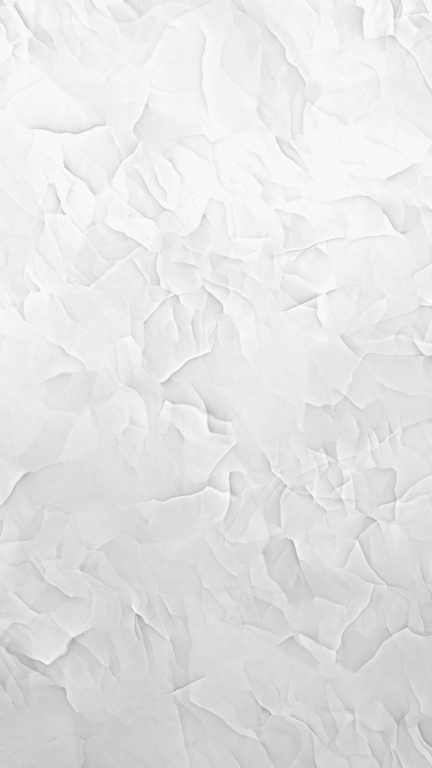
Reproduce this texture procedurally as a WebGL 1 fragment shader.

```glsl
precision highp float;
uniform vec2 u_resolution;

float hash(vec2 p) {
  vec3 q = fract(vec3(p.xyx) * 0.1031);
  q += dot(q, q.yzx + 33.33);
  return fract((q.x + q.y) * q.z);
}

vec2 hash2(vec2 p) {
  return vec2(hash(p), hash(p + 57.3));
}

float noise(vec2 p) {
  vec2 i = floor(p);
  vec2 f = fract(p);
  f = f * f * (3.0 - 2.0 * f);
  return mix(mix(hash(i), hash(i + vec2(1, 0)), f.x),
             mix(hash(i + vec2(0, 1)), hash(i + vec2(1, 1)), f.x), f.y);
}

float fbm(vec2 p) {
  float sum = 0.0;
  float amp = 0.5;
  for (int i = 0; i < 5; i++) {
    sum += amp * noise(p);
    p = mat2(1.6, 1.2, -1.2, 1.6) * p + 7.1;
    amp *= 0.5;
  }
  return sum;
}

mat2 turn(float a) {
  return mat2(cos(a), sin(a), -sin(a), cos(a));
}

// Paper folded into Voronoi facets: x = facet tone, y = crease shading
vec2 folds(vec2 p, float width, float blur) {
  vec2 cell = floor(p);
  vec2 nearest = vec2(0.0);
  vec2 toNearest = vec2(8.0);
  for (int j = -1; j <= 1; j++) {
    for (int i = -1; i <= 1; i++) {
      vec2 id = cell + vec2(i, j);
      vec2 r = id + hash2(id) - p;
      if (dot(r, r) < dot(toNearest, toNearest)) {
        toNearest = r;
        nearest = id;
      }
    }
  }
  float edge = 8.0;
  float crease = 0.0;
  for (int j = -2; j <= 2; j++) {
    for (int i = -2; i <= 2; i++) {
      vec2 id = nearest + vec2(i, j);
      vec2 r = id + hash2(id) - p;
      vec2 across = r - toNearest;
      if (dot(across, across) > 0.0001) {
        vec2 n = normalize(across);
        float d = dot(0.5 * (r + toNearest), n);
        edge = min(edge, d);
        // Each fold shared by two facets is a ridge or a valley
        float bend = hash(id + nearest + 11.7) * 2.0 - 1.0;
        float profile = exp(-d / width) + 0.16 * exp(-d / (width * 5.0));
        crease += bend * abs(bend) * n.y * profile * smoothstep(0.0, blur, d);
      }
    }
  }
  vec2 tilt = hash2(nearest + 3.9) - 0.5;
  float tone = hash(nearest + 21.0) - 0.5 - 1.3 * dot(tilt, toNearest);
  return vec2(tone * smoothstep(0.0, blur * 5.0, edge), crease);
}

void main() {
  vec2 p = gl_FragCoord.xy / u_resolution.x;
  float height = gl_FragCoord.y / u_resolution.y;

  // Fold lines wander gently and crumple a little
  vec2 q = p + 0.09 * (vec2(noise(p * 4.0), noise(p * 4.0 + 31.0)) - 0.5);
  q += 0.035 * (vec2(noise(p * 13.0), noise(p * 13.0 + 9.0)) - 0.5);
  q += 0.008 * (vec2(noise(p * 45.0), noise(p * 45.0 + 9.0)) - 0.5);

  // Long axes: falling, rising, steeply falling and nearly upright
  vec2 broad = folds(turn(0.75) * q * vec2(2.8, 4.2), 0.022, 0.009);
  vec2 middle = folds(turn(-0.4) * q * vec2(6.0, 8.5) + 13.0, 0.038, 0.018);
  vec2 small = folds(turn(0.9) * q * vec2(9.5, 16.0) + 29.0, 0.075, 0.035);
  vec2 fine = folds(turn(1.45) * q * vec2(15.0, 25.0) + 41.0, 0.12, 0.07);

  // Creases fade in and out, and small ones gather in patches
  float fade = smoothstep(0.35, 0.75, noise(p * 9.0 + 5.0));
  float gather = smoothstep(0.35, 0.7, noise(p * 7.0 + 63.0));
  float patches = smoothstep(0.36, 0.62, fbm(p * 4.5 + 17.0));

  float light = mix(0.798, 0.947, smoothstep(-0.1, 0.78, height));
  light += 0.07 * (fbm(p * 3.0 + 3.0) - 0.48);
  light += 0.030 * broad.x + 0.026 * middle.x * gather;
  light += 0.028 * patches * small.x + 0.026 * patches * fine.x;

  // Rotated frames give each layer its own side light
  float crease = 0.17 * broad.y * (0.08 + 0.92 * fade)
               + 0.19 * middle.y * (0.06 + 0.94 * gather)
               + 0.19 * small.y * (0.15 + 0.85 * patches)
               + 0.14 * fine.y * (0.1 + 0.9 * patches) * (0.3 + 0.7 * fade);
  light += crease * (crease > 0.0 ? 0.6 : 1.0);

  // Paper fibre
  light += 0.024 * (fbm(p * 70.0) - 0.5) + 0.014 * (noise(p * 260.0) - 0.5);

  light = clamp(light, 0.52, 0.975);
  gl_FragColor = vec4(light * vec3(1.003, 0.996, 0.995), 1.0);
}
```
